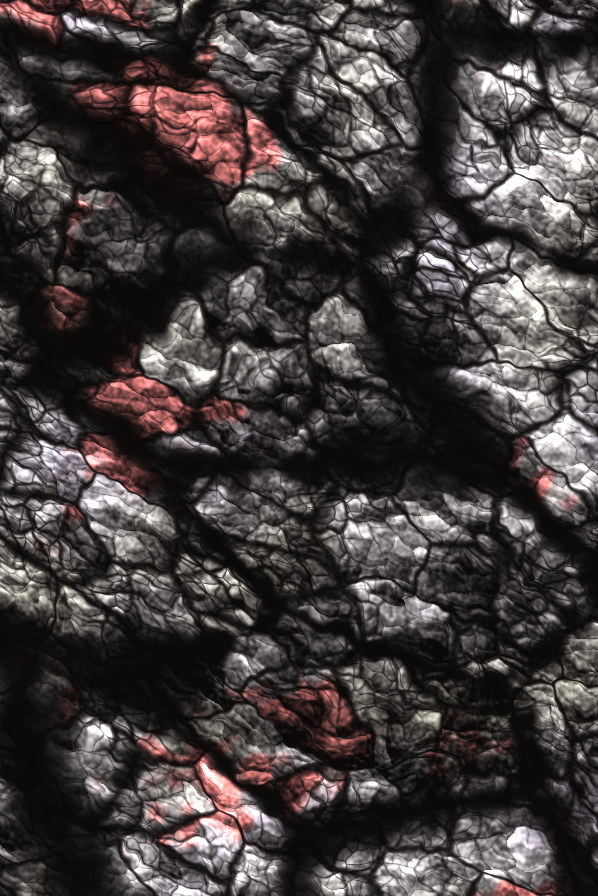
Write a WebGL 1 fragment shader that draws this texture.

```glsl
precision highp float;
// Dark fractured rock: boulders, slabs, chips and shards are nested levels of
// Voronoi facets, each tilted at random to the light and split by black cracks.
// Gradient noise adds relief, grain, shadowed hollows and rust-red stains.

uniform vec2 u_resolution;

#define BOULDER_FREQ 4.5
#define SLAB_FREQ 14.0
#define CHIP_FREQ 36.0
#define SHARD_FREQ 78.0
#define RELIEF_FREQ 26.0
#define GRAIN_FREQ 190.0
#define STRATA_ANGLE 0.6
#define STRATA_STRETCH 0.6
#define BASE_LIGHT 0.66
#define LIGHT vec2(-0.7, 0.7)
#define RUST_TINT vec3(1.34, 0.75, 0.73)
#define SHADOW_COLOR vec3(0.040, 0.031, 0.031)

struct Facet {
  float edge;   // distance to the nearest border, in cells
  vec2 id;      // random pair, constant over the facet
  vec2 offset;  // position relative to the facet centre
};

vec2 hash2(vec2 c) {
  vec3 h = fract(c.xyx * vec3(0.1031, 0.1030, 0.0973));
  h += dot(h, h.yzx + 33.33);
  return fract((h.xx + h.yz) * h.zy);
}

float corner(vec2 cell, vec2 f, vec2 o) {
  return dot(hash2(cell + o) * 2.0 - 1.0, f - o);
}

// Gradient noise, roughly -1 to 1
float noise(vec2 p) {
  vec2 c = floor(p), f = p - c;
  vec2 u = f * f * f * (f * (f * 6.0 - 15.0) + 10.0);
  float low = mix(corner(c, f, vec2(0.0)), corner(c, f, vec2(1.0, 0.0)), u.x);
  float high = mix(corner(c, f, vec2(0.0, 1.0)), corner(c, f, vec2(1.0)), u.x);
  return 1.4 * mix(low, high, u.y);
}

vec2 noise2(vec2 p) {
  return vec2(noise(p), noise(p + 19.4));
}

mat2 rotation(float a) {
  return mat2(cos(a), sin(a), -sin(a), cos(a));
}

// Voronoi cell with exact border distance
Facet facet(vec2 p) {
  vec2 cell = floor(p), f = p - cell;
  vec2 nearest = vec2(0.0), toNearest = vec2(8.0);
  for (int y = -1; y <= 1; y++)
    for (int x = -1; x <= 1; x++) {
      vec2 o = vec2(float(x), float(y));
      vec2 d = o + hash2(cell + o) - f;
      if (dot(d, d) < dot(toNearest, toNearest)) { toNearest = d; nearest = o; }
    }
  float edge = 8.0;
  for (int y = -2; y <= 2; y++)
    for (int x = -2; x <= 2; x++) {
      vec2 o = nearest + vec2(float(x), float(y));
      vec2 d = o + hash2(cell + o) - f;
      vec2 gap = d - toNearest;
      if (dot(gap, gap) > 0.0001)
        edge = min(edge, dot(0.5 * (d + toNearest), normalize(gap)));
    }
  return Facet(edge, hash2(cell + nearest + 51.7), -toNearest);
}

// Light caught by a facet: random tilt plus a slight rounding
float facing(Facet f) {
  return dot(f.id - 0.5 + 0.8 * f.offset, LIGHT);
}

// Dark line along a facet border: 0 in the crack, 1 on the face
float crack(Facet f, float freq, float width) {
  return smoothstep(0.0, width + freq / u_resolution.y, f.edge);
}

// Directional slope of layered noise
float relief(vec2 p) {
  float sum = 0.0, amp = 1.0;
  for (int i = 0; i < 4; i++) {
    sum += amp * (noise(p) - noise(p + 0.45 * LIGHT));
    p = p * 1.8 + 13.7;
    amp *= 0.9;
  }
  return sum;
}

void main() {
  vec2 p = gl_FragCoord.xy / u_resolution.y;

  // Bent strata running down to the right, with ragged borders
  vec2 warp = 0.05 * noise2(p * 3.0 + 2.3) + 0.012 * noise2(p * 19.0) + 0.005 * noise2(p * 60.0);
  vec2 q = rotation(STRATA_ANGLE) * (p + warp) * vec2(STRATA_STRETCH, 1.0);

  // Nested fracture levels, turned differently in each boulder
  Facet boulder = facet(q * BOULDER_FREQ + 3.0);
  vec2 s = rotation((boulder.id.x - 0.5) * 1.1) * q;
  Facet slab = facet(s * SLAB_FREQ + boulder.id * 7.0 + 20.0);
  Facet chip = facet(s * CHIP_FREQ + slab.id * 9.0 + 40.0);
  Facet shard = facet(s * SHARD_FREQ + chip.id * 9.0 + 60.0);

  // Light on the faces
  float light = BASE_LIGHT + 0.20 * facing(boulder) + 0.26 * facing(slab);
  light += 0.27 * facing(chip) + 0.20 * facing(shard);
  light += 0.27 * relief(q * RELIEF_FREQ + 5.0) + 0.18 * noise(p * GRAIN_FREQ);
  light += 0.26 * noise(p * 3.3 + 4.6);

  // Cracks that open and close, and deep crevices between some boulders
  float open = clamp(0.4 + 1.3 * noise(p * 9.0 + 8.2), 0.0, 1.0);
  float deep = clamp(0.45 + 1.3 * noise(p * 4.0 + 40.3), 0.0, 1.0);
  float crevice = smoothstep(0.0, 0.05 + 0.22 * deep, boulder.edge + 0.06 * noise(p * 24.0));
  light *= mix(0.15, 1.0, crevice);
  light *= mix(0.35, 1.0, crack(slab, SLAB_FREQ, 0.02 + 0.11 * open));
  light *= mix(0.85 - 0.5 * open, 1.0, crack(chip, CHIP_FREQ, 0.02 + 0.08 * open));
  light *= mix(0.95 - 0.4 * open, 1.0, crack(shard, SHARD_FREQ, 0.03));
  light = max(light, 0.0);
  float tone = light * light / (1.0 + 0.2 * light * light);

  // Mineral hues and rust stains
  float hue = noise(p * 7.0 + 61.0);
  vec3 tint = vec3(1.01, 0.99, 0.99) + hue * vec3(0.03, 0.06, -0.07);
  float stain = noise(p * 4.2 + 31.0) + 0.6 * (slab.id.x - 0.5) + 0.25 * noise(p * 32.0 + 6.0);
  tint = mix(tint, RUST_TINT, smoothstep(0.34, 0.5, stain));

  gl_FragColor = vec4(SHADOW_COLOR + tint * tone, 1.0);
}
```
